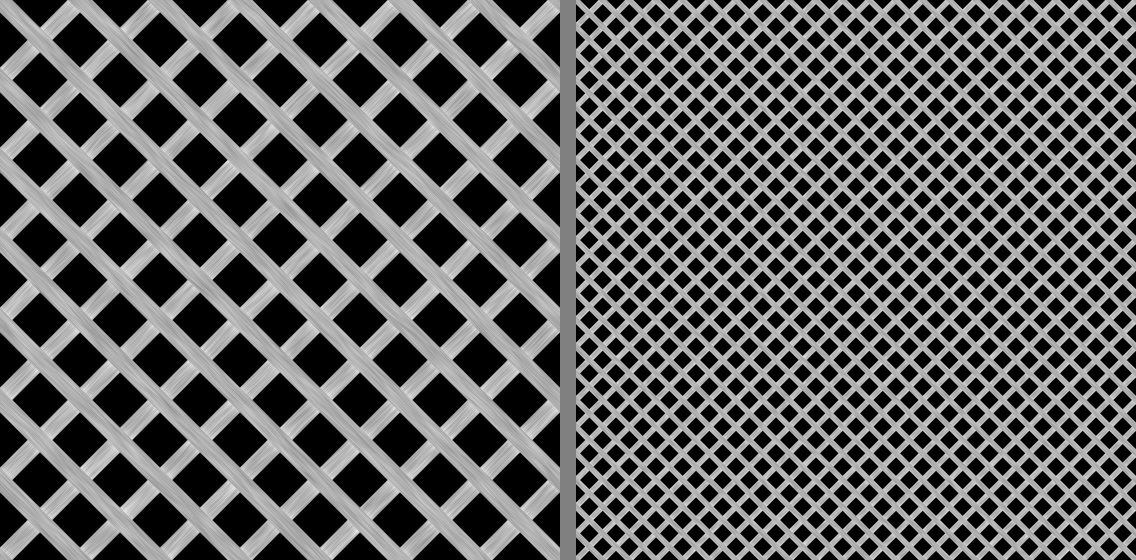
Left, the tile; right, the same tile 3 across and 3 down.
Give the GLSL for this pattern, as a WebGL 2 fragment shader.

```glsl
#version 300 es
precision highp float;
// Diagonal lattice of pale grey slats on black, seven crossings each way.
// Slats are bands in rotated coordinates; stretched gradient noise gives the
// grain, wrapped along each slat's closed loop so that the canvas tiles.

uniform vec2 u_resolution;
out vec4 fragColor;

const float REPEATS = 7.0;
const float LOOP = 2.0 * REPEATS;   // slat length before it meets itself
const float HALF_WIDTH = 0.155;     // in units of slat spacing
const vec3 GAP_COLOR = vec3(0.0);
const vec3 SLAT_COLOR = vec3(0.70);

float hash(vec3 p) {
    p = fract(p * vec3(0.1031, 0.1030, 0.0973));
    p += dot(p, p.yzx + 33.33);
    return fract((p.x + p.y) * p.z);
}

// Gradient at a lattice cell, wrapped in y
vec2 gradient(vec2 cell, float period, float seed) {
    float angle = 6.28319 * hash(vec3(cell.x + 40.0, mod(cell.y, period), seed * 7.3 + 5.0));
    return vec2(cos(angle), sin(angle));
}

// Gradient noise, about -0.7 to 0.7, periodic in y
float noise(vec2 p, float period, float seed) {
    vec2 c = floor(p);
    vec2 f = p - c;
    vec2 w = f * f * f * (f * (f * 6.0 - 15.0) + 10.0);
    vec2 e = vec2(0.0, 1.0);
    float n00 = dot(gradient(c, period, seed), f);
    float n10 = dot(gradient(c + e.yx, period, seed), f - e.yx);
    float n01 = dot(gradient(c + e.xy, period, seed), f - e.xy);
    float n11 = dot(gradient(c + e.yy, period, seed), f - e.yy);
    return mix(mix(n00, n10, w.x), mix(n01, n11, w.x), w.y);
}

// Noise stretched along a slat: cells per half width and per spacing
float streaks(vec2 p, vec2 cells, float seed) {
    return noise(p * cells, LOOP * cells.y, seed);
}

// Signed distance to the nearest band edge, in slat spacings
float bandDistance(float x) {
    return abs(x - floor(x + 0.5)) - HALF_WIDTH;
}

float coverage(float d, float pixel) {
    return 1.0 - smoothstep(-0.75 * pixel, 0.75 * pixel, d);
}

// Brightness offset of the wood; p.x runs across the slats, p.y along them
float woodGrain(vec2 p, float seedOffset) {
    float index = floor(p.x + 0.5);
    float lap = floor(index / REPEATS);
    float seed = index - lap * REPEATS + seedOffset;
    vec2 q = vec2((p.x - index) / HALF_WIDTH, p.y - lap * REPEATS);

    float wear = streaks(q, vec2(0.8, 1.0), seed);
    q.x += 0.25 * streaks(q, vec2(0.5, 1.0), seed + 20.0);
    float coarse = streaks(q, vec2(2.5, 1.5), seed + 40.0);
    float medium = streaks(q, vec2(5.0, 2.0), seed + 60.0);
    float fine = streaks(q, vec2(10.0, 3.0), seed + 80.0);
    return 0.07 * wear + 0.08 * coarse + 0.09 * medium + 0.07 * fine;
}

void main() {
    vec2 uv = gl_FragCoord.xy / u_resolution;
    float a = REPEATS * (uv.x + uv.y);
    float b = REPEATS * (uv.x - uv.y);
    float pixel = REPEATS * 1.41421 / min(u_resolution.x, u_resolution.y);

    float frontEdge = bandDistance(a);
    float backEdge = bandDistance(b);

    // Rear slats brighten where they pass under the front ones
    float glow = 0.13 * exp(-max(frontEdge, 0.0) / 0.06);
    vec3 backSlat = SLAT_COLOR + woodGrain(vec2(b, a), 100.0) + glow;
    vec3 frontSlat = SLAT_COLOR - 0.01 + woodGrain(vec2(a, b), 0.0);

    vec3 color = mix(GAP_COLOR, backSlat, coverage(backEdge, pixel));
    color = mix(color, frontSlat, coverage(frontEdge, pixel));
    fragColor = vec4(clamp(color, 0.0, 1.0), 1.0);
}
```
